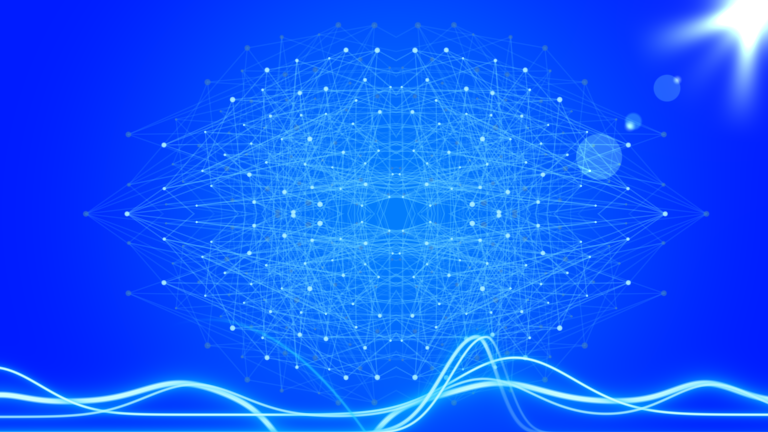
Reproduce this background procedurally as a Shadertoy shader.

```glsl
// A blue backdrop with a mirrored web of linked dots, a corner sun with
// lens discs, and glowing strands along the bottom. The web is hashed in one
// quadrant and folded; the strands are sums of bell curves.
#define CENTER vec2(0.917, 0.505)
#define WEB_SIZE vec2(0.623, 0.475)
#define NODES 46
#define LINKS 4
#define LINE_WIDTH 0.0016
#define LINE_ALPHA 0.50
#define ECHO_SCALE 1.153
#define SUN vec2(1.742, 0.977)
#define GLOW_COLOR vec3(0.0, 0.72, 1.0)
#define CORE_COLOR vec3(0.80, 1.0, 1.0)

float hash(float n) {
    n = fract(n * 0.1031);
    n *= n + 33.33;
    n *= n + n;
    return fract(n);
}

float bell(float x, float center, float width) {
    float t = (x - center) / width;
    return exp(-t * t);
}

float segmentDistance(vec2 p, vec2 a, vec2 b) {
    vec2 ab = b - a, ap = p - a;
    return length(ap - ab * clamp(dot(ap, ab) / max(dot(ab, ab), 1e-6), 0.0, 1.0));
}

// Node 0 is the far tip on the axis; later nodes spiral inwards
vec2 nodePosition(int i) {
    float n = float(i);
    float angle = 1.5708 * fract(n * 0.618034);
    float radius = i == 0 ? 1.0 : 0.93 * pow(1.0 - n / float(NODES), 0.6);
    radius *= i == 0 ? 1.0 : 0.90 + 0.13 * hash(n + 7.0);
    return WEB_SIZE * radius * vec2(cos(angle), sin(angle));
}

// x: line coverage, y: dot coverage, for a point in the folded quadrant
vec2 web(vec2 q, float pixel) {
    float lines = 0.0, dots = 0.0;
    for (int i = 0; i < NODES; i++) {
        vec2 a = nodePosition(i);
        float size = mix(0.0022, 0.0062, pow(hash(float(i) + 31.0), 2.0));
        if (i < 4) size = 0.0055;
        dots = max(dots, smoothstep(pixel, -pixel, length(q - a) - size));
        for (int k = 0; k < LINKS; k++) {
            int j = i + 4 + int(hash(float(i * LINKS + k) + 90.0) * 28.0);
            if (j >= NODES) j -= NODES / 2;
            vec2 b = nodePosition(j);
            if (i > 3 && k == 2) b.x = -b.x;
            if (i > 3 && k == 3) b.y = -b.y;
            lines += smoothstep(pixel + LINE_WIDTH * 0.5, 0.0, segmentDistance(q, a, b));
        }
    }
    return vec2(lines * min(1.0, LINE_WIDTH / pixel), dots);
}

// Height of each strand above the lower edge
float strandHeight(int k, float x) {
    if (k == 0) return 0.07 + 0.043 * (bell(x, 0.417, 0.127) + bell(x, 1.157, 0.139)
        + bell(x, 1.632, 0.104)) - 0.2 * bell(x, 0.752, 0.116) + 0.016 * bell(x, 0.0, 0.08);
    if (k == 1) return 0.04 + 0.11 * bell(x, -0.02, 0.162) + 0.132 * bell(x, 1.192, 0.197);
    if (k == 2) return 0.035 + 0.075 * bell(x, 0.45, 0.16) + 0.088 * bell(x, 1.12, 0.16)
        + 0.075 * bell(x, 1.65, 0.14);
    if (k == 5) return 0.26 - 1.95 * (x - 0.48) * (x - 0.48);
    float peak = k == 3 ? 1.104 : 1.126;
    return 0.224 * bell(x, peak, x < peak ? 0.115 : 0.066) - 0.004;
}

// x: bright core, y: soft halo
vec2 strand(vec2 p, int k, float width, float pixel) {
    float h = strandHeight(k, p.x);
    float slope = (strandHeight(k, p.x + 0.002) - h) / 0.002;
    float d = abs(p.y - h) / sqrt(1.0 + slope * slope);
    float core = smoothstep(width + pixel, max(width - pixel, 0.0) * 0.5, d);
    return vec2(core, 0.75 * exp(-d / (width * 2.6)));
}

float disc(vec2 p, vec2 center, float radius, float softness) {
    return smoothstep(radius + softness, radius - softness, length(p - center));
}

void mainImage(out vec4 fragColor, in vec2 fragCoord) {
    float pixel = 1.0 / iResolution.y;
    vec2 p = fragCoord * pixel;
    p.x += 0.5 * (16.0 / 9.0 - iResolution.x * pixel);

    // Radial backdrop
    vec2 q = abs(p - CENTER);
    vec3 color = mix(vec3(0.0, 0.11, 1.0), vec3(0.01, 0.49, 0.99), smoothstep(0.95, 0.0, length(q)));

    // Faint enlarged echo first, then the bright web
    vec2 echo = web(q / ECHO_SCALE, pixel / ECHO_SCALE);
    color = mix(color, vec3(0.25, 0.65, 1.0), 1.0 - exp(-0.22 * echo.x));
    color = mix(color, vec3(0.22, 0.47, 0.78), 0.7 * echo.y);
    vec2 net = web(q, pixel);
    color = mix(color, vec3(0.45, 0.86, 1.0), 0.8 * (1.0 - exp(-LINE_ALPHA * net.x)));
    color = mix(color, vec3(0.68, 0.94, 1.0), 0.9 * net.y);

    // Lens discs
    color += vec3(0.17, 0.21, 0.0) * disc(p, vec2(1.387, 0.637), 0.053, pixel);
    color += vec3(0.12, 0.18, 0.0) * disc(p, vec2(1.544, 0.796), 0.031, pixel);
    color += vec3(0.12, 0.22, 0.0) * disc(p, vec2(1.466, 0.719), 0.019, 0.004);
    color += vec3(0.55, 0.55, 0.0) * disc(p, vec2(1.458, 0.708), 0.008, 0.008);
    color += vec3(0.50, 0.50, 0.0) * disc(p, vec2(1.568, 0.815), 0.006, 0.007);

    // Sun with three soft rays
    vec2 s = p - SUN;
    float range = length(s);
    float light = 1.5 * exp(-pow(range / 0.072, 2.0)) + 0.35 * exp(-range / 0.09);
    for (int k = 0; k < 3; k++) {
        float angle = radians(199.0 + 32.0 * float(k));
        float along = dot(s, vec2(cos(angle), sin(angle)));
        float across = dot(s, vec2(-sin(angle), cos(angle)));
        float strength = k == 1 ? 0.25 : 0.9;
        light += strength * bell(across, 0.0, 0.012 + 0.12 * abs(along))
            * smoothstep(0.31, 0.04, along) * smoothstep(-0.03, 0.02, along);
    }
    color += light * vec3(0.75, 0.85, 0.5);

    // Glowing strands
    for (int k = 0; k < 6; k++) {
        float width = k == 0 ? 0.0075 : (k == 3 ? 0.0048 : 0.0028);
        float alpha = k == 2 ? 0.75 : 1.0;
        if (k == 3 || k == 4) alpha = mix(0.9, 0.25, smoothstep(1.11, 1.17, p.x));
        if (k == 5) alpha = 0.45 * smoothstep(0.38, 0.75, p.x);
        vec2 glow = alpha * strand(p, k, width, pixel);
        color = mix(color, GLOW_COLOR, glow.y);
        color = mix(color, k == 5 ? vec3(0.2, 0.85, 1.0) : CORE_COLOR, glow.x);
    }
    fragColor = vec4(clamp(color, 0.0, 1.0), 1.0);
}
```
